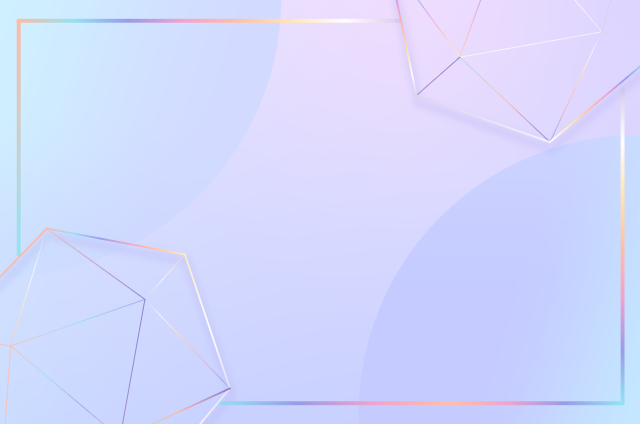
A Shadertoy shader for this background:

```glsl
// Pastel background: two big discs, an iridescent frame and two wireframe crystals.

// Layout, in units of the canvas height
const float ASPECT = 1.506;
const vec2 DISC_A = vec2(0.003, 1.006);
const vec2 DISC_B = vec2(1.503, 0.023);
const float DISC_RADIUS = 0.659;
const vec2 FRAME_MIN = vec2(0.044, 0.049);
const vec2 FRAME_MAX = vec2(1.465, 0.951);
const float FRAME_HALF = 0.0046;
const float EDGE_HALF = 0.0021;
const float SPOKE_HALF = 0.0012;
const float SPOKE_ALPHA = 0.75;
const vec2 SHADOW_SHIFT = vec2(0.004, -0.017);
const float SHADOW_BLUR = 0.014;

// Colours
const vec3 SKY_TOP = vec3(0.905, 0.885, 1.0);
const vec3 SKY_BOTTOM = vec3(0.785, 0.815, 1.0);
const vec3 LAVENDER = vec3(0.85, 0.82, 1.0);
const vec3 ROSE = vec3(0.95, 0.85, 0.99);
const vec3 ICE = vec3(0.81, 0.94, 1.0);
const vec3 MIST = vec3(0.825, 0.86, 1.0);
const vec3 PERIWINKLE = vec3(0.772, 0.797, 1.0);
const vec3 AQUA = vec3(0.77, 0.91, 1.0);
const vec3 SHADOW = vec3(0.68, 0.67, 0.94);

// Foil stops: lilac, white, yellow, peach, pink, violet, cyan, peach, indigo
const vec3 FOIL[9] = vec3[9](
    vec3(0.85, 0.81, 0.92), vec3(1.0, 0.99, 1.0), vec3(1.0, 0.90, 0.70),
    vec3(1.0, 0.75, 0.66), vec3(0.94, 0.64, 0.80), vec3(0.60, 0.61, 0.91),
    vec3(0.58, 0.89, 0.95), vec3(1.0, 0.73, 0.65), vec3(0.47, 0.41, 0.75));

// Crystal outlines: position, foil phase
const vec3 LOW_RIM[5] = vec3[5](
    vec3(-0.02, 0.326, 7.0), vec3(0.110, 0.461, 7.0), vec3(0.435, 0.400, 1.8),
    vec3(0.541, 0.084, 0.4), vec3(0.429, -0.05, 1.0));
const vec3 HIGH_RIM[5] = vec3[5](
    vec3(0.927, 1.03, 5.0), vec3(0.980, 0.775, 0.1), vec3(1.294, 0.665, 0.8),
    vec3(1.506, 0.843, 5.8), vec3(1.53, 0.863, 6.0));

// Spokes: tip, phase at hub, phase at tip; five leave the first hub, four the second
const vec4 LOW_SPOKES[9] = vec4[9](
    vec4(0.110, 0.461, 8.0, 7.0), vec4(0.435, 0.400, 0.0, 2.5),
    vec4(0.541, 0.084, 0.0, 5.5), vec4(0.025, 0.184, 5.0, 7.0),
    vec4(0.283, -0.03, 8.0, 7.8), vec4(0.110, 0.461, 2.8, 0.0),
    vec4(0.279, -0.03, 7.0, 4.0), vec4(0.010, -0.03, 7.0, 7.0),
    vec4(-0.02, 0.192, 7.0, 7.0));
const vec4 HIGH_SPOKES[9] = vec4[9](
    vec4(0.962, 1.03, 1.5, 6.0), vec4(1.142, 1.03, 2.5, 5.2),
    vec4(1.416, 0.925, 1.2, 0.8), vec4(1.294, 0.665, 6.0, 8.0),
    vec4(0.980, 0.775, 8.0, 7.8), vec4(1.294, 0.665, 0.0, 5.4),
    vec4(1.53, 0.891, 0.0, 0.4), vec4(1.328, 1.03, 0.6, 1.2),
    vec4(1.445, 1.03, 0.0, 0.0));

float pixel;

vec3 foil(float t) {
    int i = int(clamp(t, 0.0, 7.0));
    return mix(FOIL[i], FOIL[i + 1], clamp(t - float(i), 0.0, 1.0));
}

// Distance to a segment and the position along it
vec2 segment(vec2 p, vec2 a, vec2 b) {
    vec2 ab = b - a;
    float h = clamp(dot(p - a, ab) / dot(ab, ab), 0.0, 1.0);
    return vec2(length(p - a - ab * h), h);
}

float inside(float d) { return clamp(0.5 - d / pixel, 0.0, 1.0); }

vec3 line(vec3 col, vec2 p, vec2 a, vec2 b, vec2 phase, float halfWidth, float alpha) {
    vec2 s = segment(p, a, b);
    return mix(col, foil(mix(phase.x, phase.y, s.y)), alpha * inside(s.x - halfWidth));
}

vec3 crystal(vec3 col, vec2 p, vec3 rim[5], vec4 spokes[9], vec2 hubA, vec2 hubB) {
    float d = 9.0;
    for (int i = 0; i < 4; i++)
        d = min(d, segment(p - SHADOW_SHIFT, rim[i].xy, rim[i + 1].xy).x);
    col = mix(col, SHADOW, 0.22 * exp(-d * d / (SHADOW_BLUR * SHADOW_BLUR)));
    for (int i = 0; i < 9; i++)
        col = line(col, p, i < 5 ? hubA : hubB, spokes[i].xy, spokes[i].zw, SPOKE_HALF, SPOKE_ALPHA);
    for (int i = 0; i < 4; i++)
        col = line(col, p, rim[i].xy, rim[i + 1].xy, vec2(rim[i].z, rim[i + 1].z), EDGE_HALF, 1.0);
    return col;
}

vec3 backdrop(vec2 p) {
    float x = p.x / ASPECT;
    vec3 col = mix(SKY_BOTTOM, SKY_TOP, p.y);
    col = mix(col, LAVENDER, 0.8 * smoothstep(0.6, 1.0, x) * p.y);
    col = mix(col, ICE, 0.4 * pow(1.0 - x, 4.0));
    col = mix(col, ROSE, 0.6 * exp(-7.0 * dot(p - vec2(0.95, 1.0), p - vec2(0.95, 1.0))));
    vec3 discA = mix(ICE, MIST, smoothstep(0.0, 0.6, p.x + 0.3 * (1.0 - p.y)));
    discA = mix(discA, SKY_BOTTOM, 0.4 * smoothstep(0.75, 0.35, p.y));
    col = mix(col, discA, inside(distance(p, DISC_A) - DISC_RADIUS));
    vec3 discB = mix(PERIWINKLE, MIST, 0.5 * smoothstep(0.3, 0.7, p.y));
    discB = mix(discB, AQUA, smoothstep(1.1, 1.55, p.x - 0.3 * p.y));
    return mix(col, discB, inside(distance(p, DISC_B) - DISC_RADIUS));
}

// Two open corners of a rectangle
vec3 frame(vec3 col, vec2 p) {
    vec2 topLeft = vec2(FRAME_MIN.x, FRAME_MAX.y), lowRight = vec2(FRAME_MAX.x, FRAME_MIN.y);
    vec2 peak = vec2(1.06, FRAME_MIN.y);
    col = line(col, p, topLeft, vec2(FRAME_MIN.x, 0.40), vec2(7.0, 6.0), FRAME_HALF, 1.0);
    col = line(col, p, topLeft, vec2(0.94, FRAME_MAX.y), vec2(7.0, 0.0), FRAME_HALF, 1.0);
    col = line(col, p, vec2(FRAME_MAX.x, 0.79), lowRight, vec2(0.0, 6.0), FRAME_HALF, 1.0);
    col = line(col, p, vec2(0.52, FRAME_MIN.y), peak, vec2(6.0, 3.0), FRAME_HALF, 1.0);
    return line(col, p, peak, lowRight, vec2(3.0, 6.0), FRAME_HALF, 1.0);
}

void mainImage(out vec4 fragColor, in vec2 fragCoord) {
    vec2 p = fragCoord / iResolution.xy * vec2(ASPECT, 1.0);
    pixel = 1.0 / iResolution.y;
    vec3 col = frame(backdrop(p), p);
    col = crystal(col, p, LOW_RIM, LOW_SPOKES, vec2(0.341, 0.294), LOW_SPOKES[3].xy);
    col = line(col, p, LOW_RIM[3].xy, vec2(0.294, -0.03), vec2(8.0, 6.0), EDGE_HALF, 0.8);
    col = crystal(col, p, HIGH_RIM, HIGH_SPOKES, vec2(1.082, 0.865), HIGH_SPOKES[2].xy);
    fragColor = vec4(col, 1.0);
}
```
